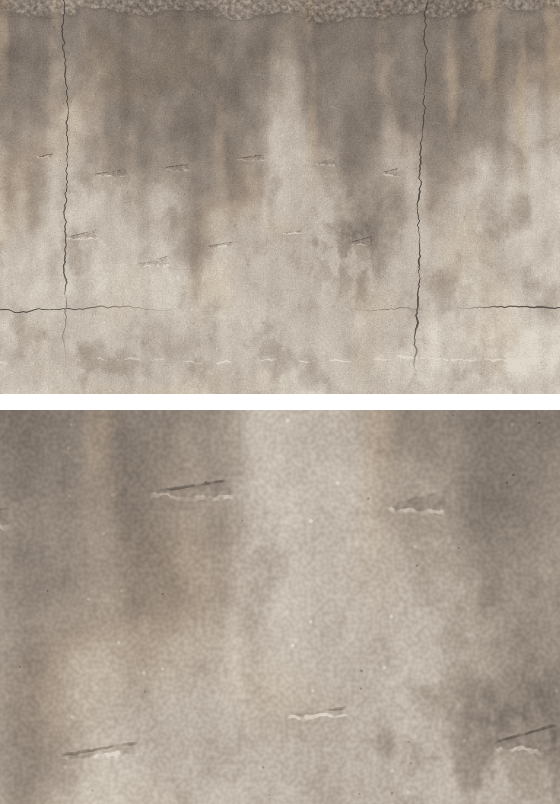
Top, the full canvas; bottom, a detail of the centre.
Give the GLSL for this texture, as a Shadertoy shader.

```glsl
const vec3 DARK_STAIN = vec3(0.46, 0.42, 0.385);
const vec3 MID_CEMENT = vec3(0.65, 0.60, 0.55);
const vec3 PALE_CEMENT = vec3(0.85, 0.82, 0.77);
const vec3 RUST_TINT = vec3(1.02, 0.985, 0.935);

vec2 hash2(vec2 p) {
    vec3 q = fract(p.xyx * vec3(0.1031, 0.1030, 0.0973));
    q += dot(q, q.yzx + 33.33);
    return fract((q.xx + q.yz) * q.zy);
}

float cornerSlope(vec2 cell, vec2 offset) {
    float angle = 6.2832 * hash2(cell + 200.0).x;
    return dot(vec2(cos(angle), sin(angle)), offset);
}

float gradientNoise(vec2 p) {
    vec2 i = floor(p), f = p - i;
    vec2 u = f * f * f * (f * (f * 6.0 - 15.0) + 10.0);
    vec2 e = vec2(1.0, 0.0);
    return mix(mix(cornerSlope(i, f), cornerSlope(i + e, f - e), u.x),
               mix(cornerSlope(i + e.yx, f - e.yx), cornerSlope(i + 1.0, f - 1.0), u.x), u.y);
}

float fbm(vec2 p, int octaves) {
    float sum = 0.0, amplitude = 1.0;
    for (int i = 0; i < octaves; i++) {
        sum += amplitude * gradientNoise(p);
        p = mat2(1.6, 1.2, -1.2, 1.6) * p + 7.3;
        amplitude *= 0.58;
    }
    return sum;
}

float bump(float x, float centre, float width) {
    float d = (x - centre) / width;
    return exp(-d * d);
}

float line(float d, float width, float pixel) {
    return 1.0 - smoothstep(max(width - 0.6 * pixel, 0.0), width + 0.6 * pixel, abs(d));
}

// Jagged crack whose width swells and pinches along its length
float crack(float d, float along, float seed, float width, float pixel) {
    d -= 0.012 * gradientNoise(vec2(along * 7.0, seed)) + 0.007 * fbm(vec2(along * 36.0, seed + 5.0), 3);
    float swell = 0.9 + 1.3 * gradientNoise(vec2(along * 26.0, seed + 9.0));
    return line(d, width * max(swell, 0.25), pixel) * smoothstep(-0.1, 0.6, swell);
}

// Dark runoff: ragged curtains hanging from the top
float runoff(vec2 p, float cloud) {
    float streaks = gradientNoise(vec2(p.x * 8.0, p.y * 0.9 + 3.0))
                  + 0.7 * gradientNoise(vec2(p.x * 23.0, p.y * 1.4 + 9.0));
    float edge = 0.575 - 0.20 * streaks;
    edge += 0.22 * bump(p.x, 0.19, 0.06) + 0.26 * bump(p.x, 0.71, 0.055);
    edge += 0.14 * smoothstep(1.08, 1.30, p.x) - 0.12 * bump(p.x, 0.90, 0.12);
    return smoothstep(-0.25, 0.23, p.y - edge + 0.28 * cloud);
}

// Ragged spall: gritty bed, broken dark rim and pale lip
float spall(vec2 p, vec2 centre, vec2 size, float tilt, float pixel) {
    vec2 q = p - centre;
    float chips = fbm(p * 55.0, 3);
    q.y -= tilt * q.x - 0.0035 * chips;
    float taper = size.y * (0.55 + 0.45 * q.x / size.x + 0.3 * chips);
    float span = 1.0 - smoothstep(0.7, 0.95, abs(q.x) / size.x + 0.25 * chips);
    float bed = 1.0 - smoothstep(-pixel, pixel, abs(q.y) - taper);
    float rim = line(q.y - taper, 0.0012, pixel) * smoothstep(-0.3, 0.2, chips);
    float lip = line(q.y + taper + 0.002, 0.0016, pixel) * smoothstep(0.35, -0.2, chips);
    return span * (0.30 * lip - 0.42 * rim - bed * (0.12 + 0.25 * gradientNoise(p * 130.0)));
}

// Sparse pits and chips, signed by brightness
float specks(vec2 p, float density, float share, float pixel) {
    vec2 pick = hash2(floor(p * density) + 31.0);
    vec2 centre = 0.3 + 0.4 * hash2(floor(p * density) + 87.0);
    float d = length(fract(p * density) - centre) / density;
    return step(pick.x, share) * line(d, 0.0007 + 0.001 * pick.y, pixel) * mix(-0.35, 0.22, step(0.45, pick.y));
}

void mainImage(out vec4 fragColor, in vec2 fragCoord) {
    float pixel = 1.0 / iResolution.y;
    vec2 p = fragCoord * pixel;

    // Cloudy cement, stains and rusty drips
    float cloud = fbm(p * 4.5, 6);
    float mottle = fbm(p * vec2(17.0, 11.0) + 40.0, 5);
    float stain = runoff(p, cloud);
    float tone = 0.83 - 0.70 * stain + 0.21 * cloud + 0.14 * mottle;
    tone -= 0.40 * bump(p.x, 0.88, 0.15) * bump(p.y, 0.38, 0.17) * smoothstep(-0.3, 0.4, cloud + mottle);
    tone -= 0.22 * smoothstep(0.05, 0.6, fbm(p * vec2(8.0, 6.0) + 81.0, 5)) * (1.0 - stain);
    tone += 0.09 * gradientNoise(vec2(p.x * 30.0, p.y * 2.0));
    tone += 0.22 * bump(p.x, 1.36, 0.14) * bump(p.y, 0.09, 0.07);
    float drip = smoothstep(0.12, 0.5, gradientNoise(vec2(p.x * 17.0 + 2.0, p.y * 1.6)) + 0.12 * mottle);
    drip *= smoothstep(0.45, 0.70, p.y);
    tone += 0.24 * drip * stain;

    // Sandy grain
    tone += 0.17 * gradientNoise(p * 270.0) + 0.08 * gradientNoise(p * 120.0 + 20.0);
    tone += specks(p, 48.0, 0.12, pixel) + specks(p + 3.7, 21.0, 0.10, pixel);

    // Spalls and hairline scratches
    for (int i = 0; i < 11; i++) {
        float k = float(i);
        vec2 r = hash2(vec2(k, 17.0)), s = hash2(vec2(k, 53.0));
        vec2 centre = vec2(0.08 + 0.09 * k + 0.04 * r.x, (i % 2 == 0 ? 0.55 : 0.33) + 0.08 * r.y);
        vec2 size = vec2(0.020 + 0.032 * s.x, 0.002 + 0.012 * s.y);
        tone += spall(p, centre, size, 0.02 + 0.12 * r.x, pixel);
        vec2 q = p - vec2(1.4 * s.y, 0.65 + 0.28 * s.x);
        float arc = q.y + (0.6 * r.x - 0.1) * q.x + 1.5 * q.x * q.x;
        tone += 0.12 * line(arc, 0.0005, pixel) * smoothstep(0.09, 0.03, abs(q.x)) * smoothstep(-0.2, 0.3, mottle);
    }

    // Crumbling crust along the top
    float crustEdge = 0.972 + 0.026 * fbm(vec2(p.x * 8.0, p.y * 14.0), 5) - 0.016 * bump(p.x, 0.78, 0.2);
    float crust = smoothstep(-0.003, 0.003, p.y - crustEdge);
    tone -= 0.14 * bump(p.y, crustEdge, 0.008);
    tone = mix(tone, 0.22 + 0.25 * cloud + 0.55 * fbm(p * 85.0, 3), crust * 0.85);

    // Two tall cracks, a broken level seam and a pale deposit line
    float cracks = crack(p.x - 0.167, p.y, 3.5, 0.0012, pixel) * smoothstep(0.02, 0.35, p.y);
    cracks = max(cracks, crack(p.x - 1.052 - 0.03 * p.y, p.y, 11.5, 0.0015, pixel) * smoothstep(0.0, 0.2, p.y));
    float seamMask = smoothstep(0.50, 0.10, p.x) + smoothstep(1.12, 1.32, p.x) + 0.6 * bump(p.x, 0.99, 0.06);
    cracks = max(cracks, crack(p.y - 0.217, p.x * 0.6, 23.5, 0.0012, pixel) * seamMask);
    tone += 0.25 * crack(p.y - 0.085, p.x, 41.5, 0.0018, pixel) * smoothstep(-0.1, 0.3, mottle + 0.4 * bump(p.x, 1.2, 0.15));

    // Colour ramp with warm patches
    tone = clamp(tone, -0.15, 1.05);
    vec3 colour = mix(DARK_STAIN, MID_CEMENT, min(tone * 2.0, 1.0));
    colour = mix(colour, PALE_CEMENT, max(tone * 2.0 - 1.0, 0.0));
    float warmth = 0.7 * drip + 0.6 * smoothstep(0.0, 0.6, fbm(p * 3.0 + 60.0, 3));
    colour *= mix(vec3(1.0), RUST_TINT, min(warmth, 1.0));
    fragColor = vec4(mix(colour, DARK_STAIN * 0.6, min(cracks, 1.0) * 0.85), 1.0);
}
```
